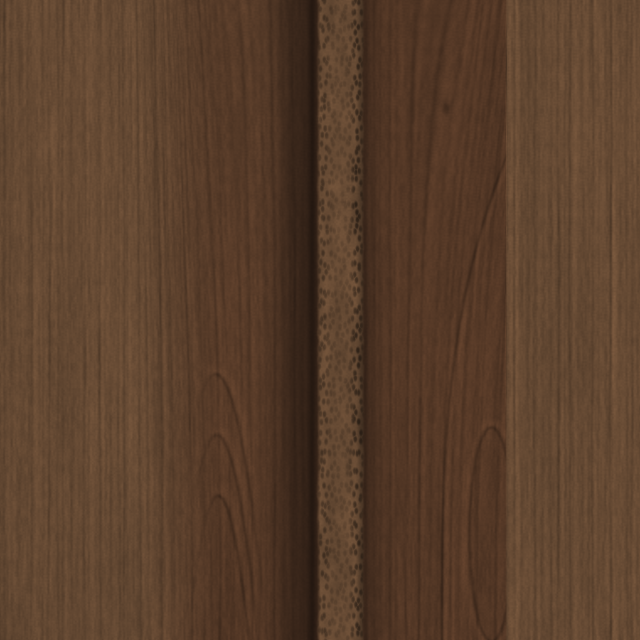
Reproduce this texture procedurally as a three.js fragment shader.

```glsl
// Draws brown wood panels with vertical grain, parted by a raised rough batten.
varying vec2 vUv;

const vec3 DEEP = vec3(0.13, 0.085, 0.06);
const vec3 RED_BROWN = vec3(0.315, 0.205, 0.138);
const vec3 TAN = vec3(0.395, 0.287, 0.200);
const float BATTEN_LEFT = 0.497;
const float BATTEN_RIGHT = 0.567;
const float SEAM = 0.791;

float hash(vec2 p) {
  return fract(sin(dot(p, vec2(127.1, 311.7))) * 43758.545);
}

vec2 hash2(vec2 p) {
  return vec2(hash(p), hash(p + 19.7));
}

float valueNoise(vec2 p) {
  vec2 i = floor(p);
  vec2 f = fract(p);
  f = f * f * (3.0 - 2.0 * f);
  return mix(mix(hash(i), hash(i + vec2(1.0, 0.0)), f.x),
             mix(hash(i + vec2(0.0, 1.0)), hash(i + 1.0), f.x), f.y);
}

// Distance to the nearest scattered cell point
float cellNoise(vec2 p) {
  vec2 id = floor(p);
  float nearest = 2.0;
  for (int y = -1; y <= 1; y++) {
    for (int x = -1; x <= 1; x++) {
      vec2 cell = id + vec2(float(x), float(y));
      nearest = min(nearest, length(cell + hash2(cell) - p));
    }
  }
  return nearest;
}

float bump(float d, float width) {
  return exp(-d * d / (width * width));
}

float wobble(float y, float phase) {
  return sin(y * 7.0 + phase) * 0.6 + sin(y * 17.0 + phase * 2.3) * 0.25;
}

// A dark vein with a pale ridge on its right
float vein(float d, float width) {
  return 0.45 * bump(d - width * 2.2, width * 1.5) - bump(d, width);
}

// Unevenly spaced veins along x
float grainVeins(vec2 p, float count, float seed) {
  float id = floor(p.x * count);
  float sum = 0.0;
  for (int i = -1; i <= 1; i++) {
    float cell = id + float(i);
    float h = hash(vec2(cell, seed));
    float centre = (cell + 0.5 + 0.6 * (h - 0.5)) / count;
    float fade = 0.6 + 0.4 * valueNoise(vec2(cell * 3.1, p.y * 5.0));
    float strength = mix(0.35, 1.0, hash(vec2(seed, cell))) * fade;
    sum += strength * vein(p.x - centre - 0.0015 * wobble(p.y, h * 6.0), 0.0024);
  }
  return sum;
}

// Arched vein opening downward from its apex
float archVein(vec2 p, vec2 apex, float spread) {
  float drop = apex.y - p.y;
  float side = p.x - apex.x;
  float d = (drop - side * side / (spread * spread)) /
            length(vec2(1.0, 2.0 * side / (spread * spread)));
  float leg = mix(0.35, 1.0, smoothstep(-0.02, 0.01, side));
  return leg * vein(-d, 0.0030) * smoothstep(0.42, 0.1, drop);
}

// Long closed vein shaped like a narrow lens
float lensVein(vec2 p, vec2 centre, vec2 radius) {
  vec2 q = (p - centre) / radius;
  float d = (dot(q, q) - 1.0) / (2.0 * length(q / radius) + 0.01);
  return vein(d, 0.0030);
}

vec3 panelColor(vec2 p) {
  float rightBoard = smoothstep(SEAM - 0.002, SEAM + 0.002, p.x);
  float heart = smoothstep(0.20, 0.36, p.x) * (1.0 - rightBoard);
  vec3 color = mix(TAN, RED_BROWN, heart * (0.85 - 0.2 * p.y * step(p.x, 0.5)));

  // Veins lean outward from the straight-grained edges
  float lean = 0.065 * smoothstep(0.60, 0.75, p.x) * (1.0 - rightBoard);
  lean -= 0.035 * bump(p.x - 0.32, 0.08);
  vec2 q = vec2(p.x - lean * p.y * p.y, p.y);
  float grain = grainVeins(q, 34.0, 3.0) * mix(1.0, 0.72, heart);
  grain += 0.4 * grainVeins(q, 83.0, 8.0);

  // Arches and long curved veins in the heartwood
  float figure = 0.0;
  for (int i = 0; i < 3; i++) {
    float k = float(i);
    figure += archVein(p, vec2(0.337 + 0.002 * k, 0.415 - 0.095 * k), 0.125 - 0.012 * k);
  }
  figure *= smoothstep(0.29, 0.32, p.x) * smoothstep(0.44, 0.40, p.x);
  float innerBoard = (1.0 - rightBoard) * step(BATTEN_RIGHT, p.x);
  figure += innerBoard * lensVein(p, vec2(0.768, 0.165), vec2(0.034, 0.167));
  figure += innerBoard * vein(p.x - 0.69 - 0.235 * p.y * p.y * p.y, 0.0028);
  float knot = bump(length((p - vec2(0.697, 0.832)) * vec2(1.0, 0.7)), 0.007);

  float fibre = valueNoise(q * vec2(260.0, 9.0)) + valueNoise(q * vec2(330.0, 75.0)) - 1.0;
  float broad = valueNoise(q * vec2(28.0, 2.5)) - 0.5;
  color *= 1.0 + 0.20 * grain + 0.19 * figure + 0.11 * fibre + 0.10 * broad - 0.25 * knot;
  return color * (1.0 + 0.10 * rightBoard * bump(p.x - SEAM - 0.012, 0.007));
}

vec3 battenColor(vec2 p) {
  float across = (p.x - BATTEN_LEFT) / (BATTEN_RIGHT - BATTEN_LEFT);
  float edge = bump(across - 0.87, 0.13) + 0.6 * bump(across - 0.12, 0.14);
  float pits = 1.0 - smoothstep(0.12, 0.55, cellNoise(p * vec2(125.0, 72.0)));
  float mottle = valueNoise(p * vec2(110.0, 38.0)) + valueNoise(p * vec2(45.0, 9.0)) - 1.0;
  float shade = 1.04 + 0.16 * mottle - pits * (0.13 + 0.32 * edge);
  return TAN * shade * (1.0 - 0.30 * smoothstep(0.82, 1.0, across));
}

void main() {
  vec2 p = vUv;
  vec3 color = panelColor(p);

  // Shadows pooled on both sides of the batten
  float leftShade = 0.62 * smoothstep(0.39, 0.485, p.x) * step(p.x, 0.53);
  float rightShade = 0.58 * exp(-max(p.x - BATTEN_RIGHT, 0.0) / 0.022) * step(0.53, p.x);
  color = mix(color, DEEP, leftShade + rightShade);
  color = mix(color, DEEP * 0.85, 0.65 * bump(p.x - 0.488, 0.006));

  float rough = 0.0018 * (valueNoise(vec2(p.y * 75.0, 4.0)) - 0.5);
  float batten = smoothstep(BATTEN_LEFT - 0.003, BATTEN_LEFT + 0.004, p.x + rough) *
                 (1.0 - smoothstep(BATTEN_RIGHT - 0.002, BATTEN_RIGHT + 0.003, p.x + rough));
  color = mix(color, battenColor(p), batten);

  float speckle = valueNoise(p * 380.0) - 0.5;
  gl_FragColor = vec4(color * (1.0 + 0.07 * speckle), 1.0);
}
```
